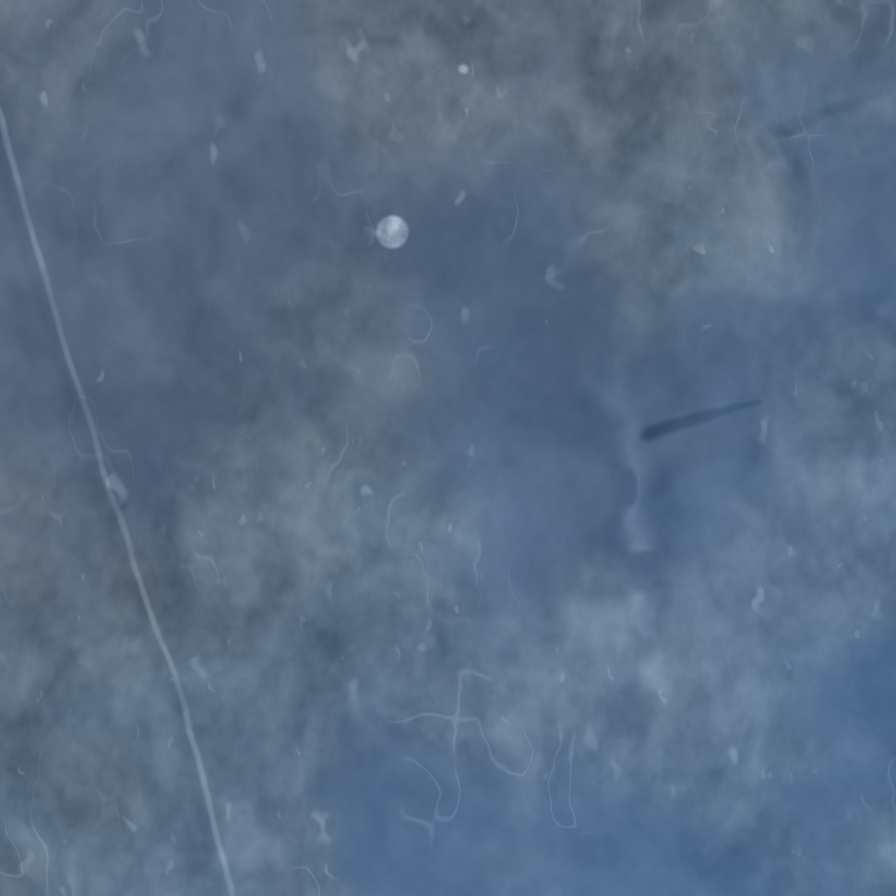
Give the GLSL for this texture, as a WebGL 2 fragment shader.

```glsl
#version 300 es
precision highp float;
// Weathered blue-grey slate with chalky patches, pale flecks, a long scratch and dark cracks.
uniform vec2 u_resolution;
out vec4 outColor;

float hash(vec2 p) {
  vec3 q = fract(vec3(p.xyx) * 0.1031);
  q += dot(q, q.yzx + 33.33);
  return fract((q.x + q.y) * q.z);
}

float noise(vec2 p) {
  vec2 cell = floor(p), f = fract(p);
  f = f * f * f * (f * (f * 6.0 - 15.0) + 10.0);
  return mix(mix(hash(cell), hash(cell + vec2(1, 0)), f.x),
             mix(hash(cell + vec2(0, 1)), hash(cell + vec2(1, 1)), f.x), f.y);
}

float fbm(vec2 p) {
  float sum = 0.0, amplitude = 0.533;
  for (int i = 0; i < 4; i++) {
    sum += amplitude * noise(p);
    p = mat2(1.6, 1.2, -1.2, 1.6) * p + 17.3;
    amplitude *= 0.5;
  }
  return sum;
}

float blob(vec2 p, vec2 center, vec2 radius) {
  vec2 d = (p - center) / radius;
  return exp(-dot(d, d));
}

// Soft line from a to b that narrows towards b
float taperedLine(vec2 p, vec2 a, vec2 b, float width) {
  vec2 ab = b - a;
  float t = clamp(dot(p - a, ab) / dot(ab, ab), 0.0, 1.0);
  float w = width * (1.0 - 0.6 * t);
  return (1.0 - smoothstep(0.2 * w, w, length(p - a - ab * t))) * (1.0 - 0.6 * t);
}

// One irregular upright fleck in some cells of a grid
float flecks(vec2 p, float cells) {
  vec2 g = p * cells, home = floor(g);
  float cover = 0.0;
  for (int y = -1; y <= 1; y++) {
    for (int x = -1; x <= 1; x++) {
      vec2 id = home + vec2(x, y);
      vec2 d = g - id - vec2(hash(id + 3.1), hash(id + 8.7));
      d.x += 0.35 * (hash(id + 5.9) - 0.3) * d.y;
      d += 0.22 * (vec2(noise(g * 5.0), noise(g * 5.0 + 40.0)) - 0.5);
      float size = mix(0.07, 0.2, hash(id + 12.4));
      float shape = 1.0 - smoothstep(0.3, 1.0, length(d * vec2(1.5, 0.8)) / size);
      cover = max(cover, shape * step(0.76, hash(id + 21.6)) * mix(0.4, 1.0, hash(id + 30.2)));
    }
  }
  return cover;
}

void main() {
  vec2 p = gl_FragCoord.xy / u_resolution;
  vec2 wobble = vec2(fbm(p * 9.0), fbm(p * 9.0 + 31.0)) - 0.5;
  vec2 q = p + 0.07 * wobble;

  // Broad chalky and smooth regions
  float region = fbm(q * 4.0 + 11.0)
    + 0.22 * blob(q, vec2(0.36, 0.46), vec2(0.16, 0.22))
    + 0.16 * blob(q, vec2(0.9, 0.75), vec2(0.22, 0.25))
    + 0.2 * blob(q, vec2(0.04, 0.08), vec2(0.14, 0.12))
    - 0.25 * blob(q, vec2(0.53, 0.65), vec2(0.11, 0.2))
    - 0.2 * blob(q, vec2(0.08, 0.42), vec2(0.14, 0.17));
  float chalk = smoothstep(0.36, 0.68, region);
  vec3 color = mix(vec3(0.322, 0.387, 0.476), vec3(0.375, 0.428, 0.484), chalk);

  // Blue glow towards the lower right
  float glow = smoothstep(0.35, 1.25, p.x * 0.65 + (1.0 - p.y) * 0.75 + 0.3 * wobble.x);
  color += glow * vec3(-0.012, 0.035, 0.085);

  // Mottling, strongest on the chalk
  float mottle = fbm(q * vec2(26.0, 20.0) + 7.0) - 0.5;
  float grain = fbm(p * vec2(75.0, 60.0) + 19.0) - 0.5;
  float tone = 0.1 * (fbm(q * 7.0 + 53.0) - 0.5);
  tone += mottle * mix(0.07, 0.15, chalk) + grain * mix(0.025, 0.065, chalk);

  // Thin pale wisps and a broken upright trail
  float ridge = 1.0 - abs(2.0 * noise(q * vec2(30.0, 17.0) + 4.0) - 1.0);
  float wispArea = smoothstep(0.52, 0.72, fbm(p * 8.0 + 71.0));
  tone += 0.06 * smoothstep(0.88, 1.0, ridge) * wispArea;
  float trail = blob(q, vec2(0.71 + 0.12 * (0.4 - p.y), 0.4), vec2(0.014, 0.18));
  tone += 0.09 * trail * smoothstep(0.35, 0.65, noise(p * vec2(40.0, 22.0)));

  // Scattered flecks
  tone += 0.1 * flecks(p, 13.0) + 0.07 * flecks(p + 3.7, 24.0) * smoothstep(0.4, 0.6, region);

  // Dark cracks
  vec2 c = p + 0.022 * wobble;
  float crack = taperedLine(c, vec2(0.722, 0.514), vec2(0.85, 0.552), 0.013);
  crack += 0.45 * taperedLine(c, vec2(0.885, 0.862), vec2(1.02, 0.915), 0.015);
  crack += 0.4 * taperedLine(c, vec2(0.875, 0.855), vec2(0.91, 0.76), 0.018);
  tone -= 0.09 * crack;

  // Long scratch with a faint shadow
  float across = p.x - 0.258 + 0.293 * p.y - 0.006 * sin(p.y * 7.0) - 0.012 * wobble.x;
  float extent = 1.0 - smoothstep(0.87, 0.9, p.y);
  float wear = 0.55 + 0.6 * noise(vec2(p.x * 20.0, p.y * 45.0));
  tone += 0.1 * extent * wear * (1.0 - smoothstep(0.001, 0.0055, abs(across)));
  tone -= 0.025 * extent * exp(-pow((across + 0.012) / 0.009, 2.0));

  // Pale round spots
  float spot = length(p - vec2(0.439, 0.741) + 0.008 * wobble);
  float dotSpot = length(p - vec2(0.517, 0.923));
  tone += (0.23 + 0.3 * grain) * (1.0 - smoothstep(0.015, 0.0205, spot));
  tone += 0.2 * (1.0 - smoothstep(0.002, 0.008, dotSpot));

  outColor = vec4(clamp(color + tone * vec3(1.0, 1.0, 0.97), 0.0, 1.0), 1.0);
}
```
